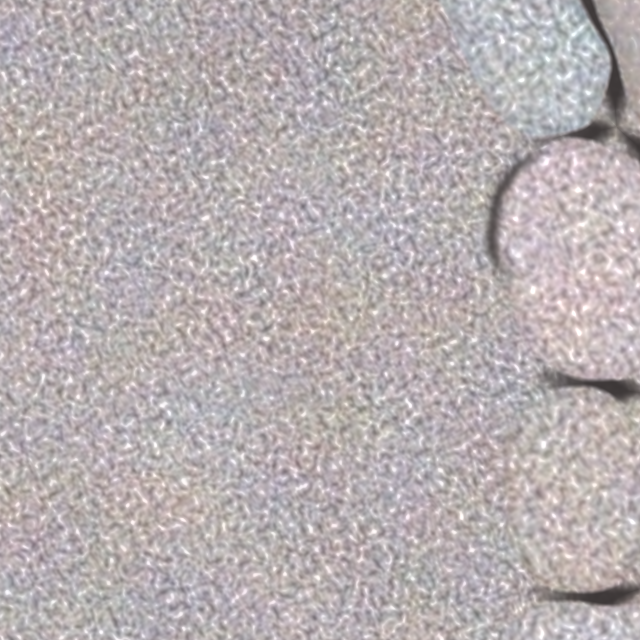
A three.js fragment shader for this texture:

```glsl
varying vec2 vUv;

vec2 gradient(vec2 cell) {
  vec3 h = fract(vec3(cell.xyx) * vec3(0.1031, 0.1030, 0.0973));
  h += dot(h, h.yzx + 33.33);
  float angle = 6.2832 * fract((h.x + h.y) * h.z);
  return vec2(cos(angle), sin(angle));
}

float gradientNoise(vec2 p) {
  vec2 i = floor(p);
  vec2 f = p - i;
  vec2 u = f * f * f * (f * (f * 6.0 - 15.0) + 10.0);
  float a = dot(gradient(i), f);
  float b = dot(gradient(i + vec2(1.0, 0.0)), f - vec2(1.0, 0.0));
  float c = dot(gradient(i + vec2(0.0, 1.0)), f - vec2(0.0, 1.0));
  float d = dot(gradient(i + 1.0), f - 1.0);
  return mix(mix(a, b, u.x), mix(c, d, u.x), u.y);
}

// Signed distance to a rounded stone lying along the segment a-b
float stone(vec2 p, vec2 a, vec2 b, float radius) {
  vec2 ab = b - a;
  float t = clamp(dot(p - a, ab) / dot(ab, ab), 0.0, 1.0);
  return length(p - a - ab * t) - radius;
}

// Keeps the two smallest distances and paints the stone
void addStone(float d, vec3 tint, inout vec2 nearest, inout vec3 color) {
  nearest = d < nearest.x ? vec2(d, nearest.x) : vec2(nearest.x, min(nearest.y, d));
  float rim = smoothstep(-0.035, 0.0, d);
  color = mix(color, tint - 0.07 * rim, 1.0 - smoothstep(-0.006, 0.004, d));
}

// Short wormy grains, slightly stretched along a falling diagonal
float grain(vec2 p) {
  vec2 q = p + 0.005 * vec2(gradientNoise(p * 28.0), gradientNoise(p * 28.0 + 40.0));
  q = vec2(0.85 * q.x + 0.53 * q.y, 0.8 * (0.85 * q.y - 0.53 * q.x));
  q = vec2(q.x, q.y * 1.1);
  return 0.8 * gradientNoise(q * 86.0) + 0.55 * gradientNoise(q * 132.0 + 17.0);
}

void main() {
  vec2 p = vUv;
  vec2 wobble = p + 0.009 * vec2(gradientNoise(p * 13.0), gradientNoise(p * 13.0 + 9.0));

  // Sand with faint broad patches
  vec3 color = vec3(0.722, 0.69, 0.697);
  color += 0.035 * gradientNoise(p * 5.0 + 3.0) - 0.02 * smoothstep(0.6, 1.0, p.y);

  // Stones along the right side
  float upper = stone(wobble, vec2(0.78, 1.03), vec2(0.853, 0.885), 0.1);
  float corner = stone(wobble, vec2(1.045, 1.05), vec2(1.115, 0.86), 0.127);
  float middle = stone(wobble, vec2(0.905, 0.64), vec2(0.935, 0.545), 0.14);
  float lower = stone(wobble, vec2(0.9, 0.28), vec2(0.905, 0.19), 0.115);
  float bottom = stone(wobble, vec2(0.87, -0.03), vec2(1.0, -0.04), 0.09);
  vec2 nearest = vec2(1.0);
  addStone(bottom, vec3(0.77, 0.75, 0.77), nearest, color);
  addStone(lower, vec3(0.765, 0.725, 0.72), nearest, color);
  addStone(middle, vec3(0.80, 0.75, 0.76), nearest, color);
  addStone(upper, vec3(0.74, 0.75, 0.765), nearest, color);
  addStone(corner, vec3(0.73, 0.685, 0.67), nearest, color);

  // Grain, coarser on the stones and faint on the corner stone
  float onStone = 1.0 - smoothstep(-0.015, 0.005, nearest.x);
  float speckle = mix(grain(p), grain(p * 0.82 + 5.0), onStone);
  float strength = 0.31 + 0.08 * gradientNoise(p * 9.0 + 21.0);
  strength *= mix(0.35, 1.0, smoothstep(-0.02, 0.01, corner));
  color += strength * speckle + 0.08 * smoothstep(0.25, 0.55, speckle);

  // Warm, cool and violet tints
  float warmth = gradientNoise(p * 7.0 + 60.0) + 0.7 * gradientNoise(p * 38.0 + 11.0);
  float violet = gradientNoise(p * 10.0 + 80.0) + 0.7 * gradientNoise(p * 45.0 + 31.0);
  color += 0.04 * warmth * vec3(1.0, 0.1, -1.0) + 0.025 * violet * vec3(0.5, -1.0, 0.6);

  // Dark crevices between stones and the shadow beside the middle one
  float crevice = smoothstep(-0.003, 0.006, nearest.x);
  crevice *= 1.0 - smoothstep(0.02, 0.05, nearest.y);
  crevice *= smoothstep(0.79, 0.93, p.x);
  float shadow = exp(-pow((middle + 0.002) / 0.009, 2.0));
  shadow *= (1.0 - smoothstep(0.79, 0.87, p.x)) * smoothstep(0.54, 0.62, p.y);
  color = mix(color, vec3(0.22, 0.2, 0.2), max(0.95 * crevice, 0.75 * shadow));

  gl_FragColor = vec4(clamp(color, 0.0, 1.0), 1.0);
}
```
